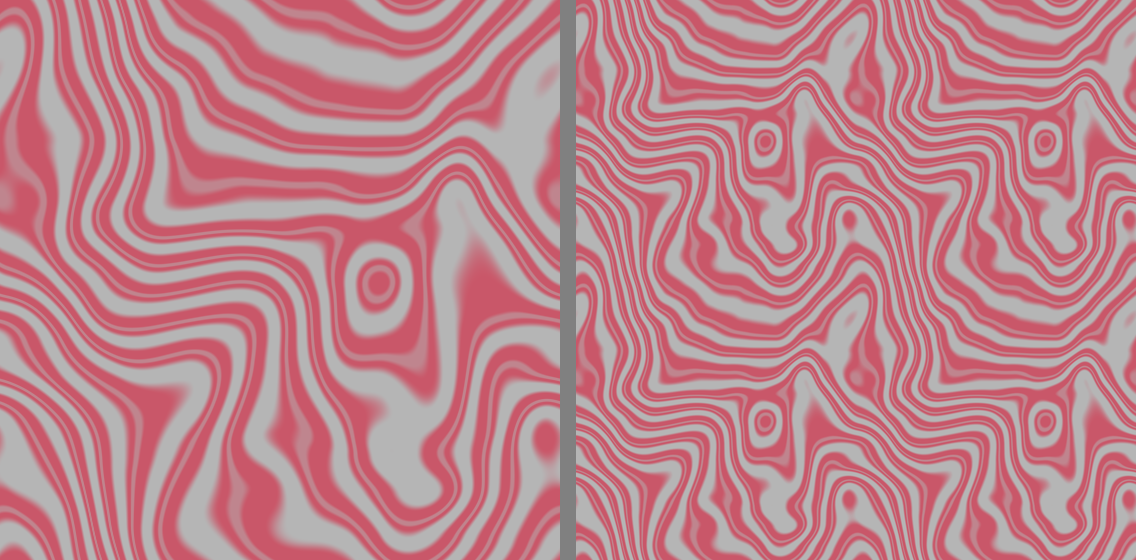
Left: one tile. Right: repeated 2 by 2.
Give the GLSL for this background, as a WebGL 1 fragment shader.

```glsl
precision highp float;
// Seamless marbled bands: soft red ribbons with a pale vein on flat grey.

uniform vec2 u_resolution;

const vec3 GREY = vec3(0.71, 0.71, 0.71);
const vec3 RED = vec3(0.79, 0.34, 0.41);
const float VEIN_STRENGTH = 0.49;            // how far the vein fades to grey

// Position within one band cycle, 0 to 1
const vec2 LOWER_EDGE = vec2(0.12, 0.285);
const vec2 UPPER_EDGE = vec2(0.70, 0.875);
const float VEIN_CENTRE = 0.41;
const vec2 VEIN_FADE = vec2(0.025, 0.09);

// Flow of the bands; counts and frequencies are whole so the tile wraps
const vec2 BAND_COUNT = vec2(5.0, 7.0);
const vec3 SWELL_FREQ = vec3(3.0, 5.0, 9.0);
const vec3 SWELL_HEIGHT = vec3(8.5, 2.4, 1.0);
const float WARP_FREQ = 4.0;
const float WARP_AMOUNT = 0.12;

float hash(vec2 cell, float seed) {
  vec3 h = fract(vec3(cell.xyx + seed * 7.31) * vec3(0.1031, 0.1030, 0.0973));
  h += dot(h, h.yzx + 33.33);
  return fract((h.x + h.y) * h.z);
}

// Value noise that repeats once per unit square, centred on zero
float tileNoise(vec2 p, float freq, float seed) {
  vec2 cell = floor(p * freq);
  vec2 f = fract(p * freq);
  f = f * f * (3.0 - 2.0 * f);
  vec2 a = mod(cell, freq);
  vec2 b = mod(cell + 1.0, freq);
  float low = mix(hash(a, seed), hash(vec2(b.x, a.y), seed), f.x);
  float high = mix(hash(vec2(a.x, b.y), seed), hash(b, seed), f.x);
  return mix(low, high, f.y) - 0.5;
}

// Height field whose contours become the bands
float bandPhase(vec2 p) {
  vec2 warp = vec2(tileNoise(p, WARP_FREQ, 1.0), tileNoise(p, WARP_FREQ, 2.0));
  vec2 q = p + WARP_AMOUNT * warp;
  vec3 swell = vec3(tileNoise(q, SWELL_FREQ.x, 3.0),
                    tileNoise(q, SWELL_FREQ.y, 4.0),
                    tileNoise(q, SWELL_FREQ.z, 5.0));
  return dot(q, BAND_COUNT) + dot(swell, SWELL_HEIGHT);
}

// Amount of red across one band cycle
float ribbon(float t) {
  float body = smoothstep(LOWER_EDGE.x, LOWER_EDGE.y, t)
             * (1.0 - smoothstep(UPPER_EDGE.x, UPPER_EDGE.y, t));
  float vein = 1.0 - smoothstep(VEIN_FADE.x, VEIN_FADE.y, abs(t - VEIN_CENTRE));
  return body * (1.0 - VEIN_STRENGTH * vein);
}

void main() {
  vec2 p = gl_FragCoord.xy / u_resolution;
  float red = ribbon(fract(bandPhase(p)));
  gl_FragColor = vec4(mix(GREY, RED, red), 1.0);
}
```
